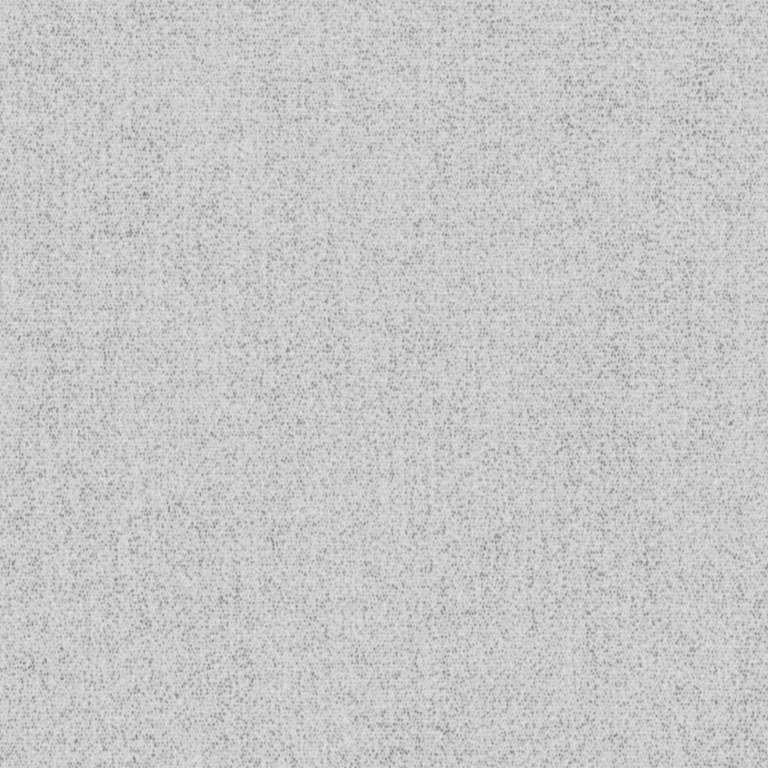
Write a WebGL 1 fragment shader that draws this texture.

```glsl
precision highp float;
// Pale grey woven cloth: a jittered brick grid of tiny soft pores of varying
// depth, over crisp fibre grain. Faint horizontal smudges and thin vertical
// streaks of value noise make the pores deeper or fainter across the cloth.

uniform vec2 u_resolution;

const vec2 PORE_GRID = vec2(228.0, 202.0);   // pores across the canvas
const vec2 PORE_SIZE = vec2(0.34, 0.38);     // pore radii in cells
const vec3 THREAD_COLOR = vec3(0.836, 0.836, 0.835);

float hash(vec2 p) {
  return fract(sin(dot(p, vec2(127.1, 311.7))) * 43758.5453);
}

// Value noise, centred on zero.
float noise(vec2 p) {
  vec2 cell = floor(p);
  vec2 f = fract(p);
  f = f * f * (3.0 - 2.0 * f);
  float low = mix(hash(cell), hash(cell + vec2(1.0, 0.0)), f.x);
  float high = mix(hash(cell + vec2(0.0, 1.0)), hash(cell + 1.0), f.x);
  return mix(low, high, f.y) - 0.5;
}

// Depth of the pores around p; every other row is shifted by half a cell.
float pores(vec2 p, vec2 size, float jitter) {
  float depth = 0.0;
  float row = floor(p.y);
  for (int j = -1; j <= 1; j++) {
    float y = row + float(j);
    float shift = 0.5 * mod(y, 2.0);
    float column = floor(p.x - shift);
    for (int i = -1; i <= 1; i++) {
      vec2 id = vec2(column + float(i), y);
      vec2 offset = vec2(hash(id + 17.3), hash(id + 51.9)) - 0.5;
      vec2 center = id + 0.5 + vec2(shift, 0.0) + jitter * offset;
      float chance = hash(id + 83.7);
      float strength = 0.06 + 0.21 * chance * chance;
      vec2 d = (p - center) / (size * (0.9 + 0.2 * chance));
      depth += strength * exp(-dot(d, d));
    }
  }
  return depth;
}

// Uneven thread tension: smudges along the weft, streaks along the warp.
float tension(vec2 uv) {
  float smudges = noise(uv * vec2(20.0, 58.0) + 9.0);
  float clusters = noise(uv * vec2(52.0, 76.0) + 31.0);
  float streaks = noise(uv * vec2(120.0, 8.0) + 57.0);
  float broad = noise(uv * vec2(5.0, 6.0) + 73.0);
  return 0.7 * smudges + 0.6 * clusters + 0.8 * streaks + 0.2 * broad;
}

// Short upright fibres with a finer grain on top.
float fibres(vec2 uv) {
  float strands = noise(uv * vec2(390.0, 210.0));
  float grain = noise(uv * 500.0 + 23.3);
  return 0.05 * strands + 0.06 * grain;
}

void main() {
  vec2 uv = gl_FragCoord.xy / min(u_resolution.x, u_resolution.y);

  // A slight wobble keeps the pore rows from looking ruled.
  vec2 wobble = vec2(noise(uv * 22.0), noise(uv * 22.0 + 41.0)) * 0.003;
  float slack = tension(uv);
  float depth = pores((uv + wobble) * PORE_GRID, PORE_SIZE, 0.55);

  float shade = fibres(uv) - 0.011 * slack;
  shade -= depth * clamp(1.0 + 0.4 * slack, 0.5, 1.5);
  gl_FragColor = vec4(THREAD_COLOR + shade, 1.0);
}
```
